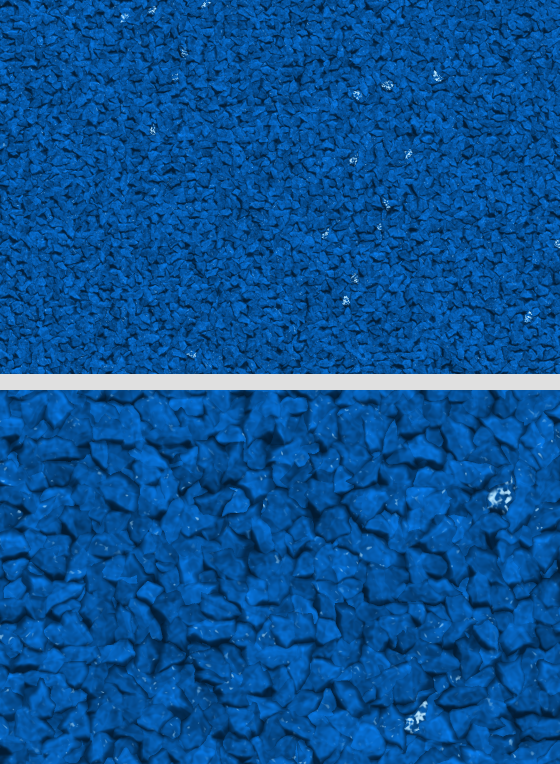
Top: the whole. Bottom: its middle third, enlarged.
Give the GLSL for this texture, as a Shadertoy shader.

```glsl
#define GRAINS 50.0                   // chips per canvas height
#define CHIP_SIZE vec2(0.44, 0.64)    // smallest and largest inner radius
#define SIDE_SLOPE 2.6
#define LIGHT_STEP vec2(0.06, 0.20)   // towards the light, in chips
#define SHADOW 0.42
#define CREVICE 0.44
#define TONE_SPREAD 0.30
#define ROUGHNESS 0.52
#define RUBBER_BLUE vec3(0.02, 0.33, 0.63)
#define GLINT_COLOR vec3(0.72, 0.90, 1.0)
#define SAMPLES 2

float hash(vec2 p) {
    return fract(sin(dot(p, vec2(127.1, 311.7))) * 43758.5453);
}

vec2 hash2(vec2 p) {
    return vec2(hash(p), hash(p + 57.3));
}

float noise(vec2 p) {
    vec2 cell = floor(p), f = fract(p);
    f = f * f * (3.0 - 2.0 * f);
    return mix(mix(hash(cell), hash(cell + vec2(1, 0)), f.x),
               mix(hash(cell + vec2(0, 1)), hash(cell + vec2(1, 1)), f.x), f.y);
}

// Two turned octaves, free of visible grid lines
float grain(vec2 p) {
    vec2 turned = mat2(0.8, 0.6, -0.6, 0.8) * p;
    return 0.55 * noise(turned) + 0.45 * noise(mat2(0.6, 0.8, -0.8, 0.6) * p * 1.7 + 19.0);
}

// Signed distance to an irregular five-sided chip
float chipDistance(vec2 q, float radius, float turn) {
    float d = length(q) - 0.95;
    for (int i = 0; i < 5; i++) {
        float k = float(i);
        float angle = turn + k * 1.2566 + 0.35 * sin(turn * 7.0 + k * 2.4);
        float reach = radius * (1.0 + 0.2 * sin(turn * 13.0 + k * 4.1));
        d = max(d, dot(q, vec2(cos(angle), sin(angle))) - reach);
    }
    return d;
}

// Topmost chip: height, edge distance, tone, gloss
vec4 topChip(vec2 p) {
    vec4 top = vec4(-9.0, 0.0, 0.0, 0.0);
    vec2 home = floor(p);
    for (int y = -1; y <= 1; y++)
    for (int x = -1; x <= 1; x++) {
        vec2 cell = home + vec2(x, y);
        vec2 shape = hash2(cell + 11.7), look = hash2(cell + 23.1);
        vec2 tilt = hash2(cell + 37.9) - 0.5;
        vec2 q = p - cell - 0.5 - 0.7 * (hash2(cell) - 0.5);
        float turn = 6.2832 * shape.x;
        vec2 axis = vec2(cos(turn), sin(turn));

        // Stretch the chip along its own axis
        vec2 local = vec2(dot(q, axis), dot(q, vec2(-axis.y, axis.x)));
        local *= vec2(0.82, 1.18);
        float d = chipDistance(local, mix(CHIP_SIZE.x, CHIP_SIZE.y, shape.y), turn);
        float height = 0.8 * look.x + 0.8 * dot(tilt, q)
                     - SIDE_SLOPE * max(d + 0.10, 0.0);

        // Two facets meet along a crease
        float facet = smoothstep(-0.06, 0.06, local.y + 0.5 * tilt.x);
        float tone = look.y - 0.5 + 0.45 * (facet - 0.5) + 0.7 * dot(tilt, q);
        if (height > top.x) top = vec4(height, d, tone, hash(cell + 71.3));
    }
    return top;
}

vec3 granules(vec2 p) {
    // Bend outlines a little so that the edges look torn
    p += 0.18 * (vec2(noise(p * 2.7), noise(p * 2.7 + 41.0)) - 0.5);
    vec4 chip = topChip(p);
    float rise = topChip(p + LIGHT_STEP).x - chip.x;

    // Surface tone and roughness
    float value = 1.01 + TONE_SPREAD * chip.z + ROUGHNESS * (grain(p * 4.0) - 0.5);
    value += 0.12 * smoothstep(0.08, 0.5, -rise);

    // Cast shadows and dark crevices
    float crevice = smoothstep(-0.08, 0.20, chip.y);
    float shade = smoothstep(0.0, 0.5, rise);
    value *= (1.0 - CREVICE * crevice) * (1.0 - SHADOW * shade);

    // Faint glints everywhere, strong clusters on a few chips
    float spark = grain(p * 5.5 + 83.0);
    float glint = 0.55 * smoothstep(0.70, 0.92, spark) * (0.2 + chip.w * chip.w);
    glint += 0.9 * step(0.993, chip.w) * smoothstep(0.42, 0.68, spark);
    glint *= (1.0 - crevice) * (1.0 - 0.7 * shade);
    return mix(RUBBER_BLUE * max(value, 0.32), GLINT_COLOR, clamp(glint, 0.0, 1.0));
}

void mainImage(out vec4 fragColor, in vec2 fragCoord) {
    // Average sub-pixel samples for smooth edges
    vec3 color = vec3(0.0);
    for (int y = 0; y < SAMPLES; y++)
    for (int x = 0; x < SAMPLES; x++) {
        vec2 offset = (vec2(x, y) + 0.5) / float(SAMPLES) - 0.5;
        color += granules((fragCoord + offset) / iResolution.y * GRAINS);
    }
    fragColor = vec4(color / float(SAMPLES * SAMPLES), 1.0);
}
```
